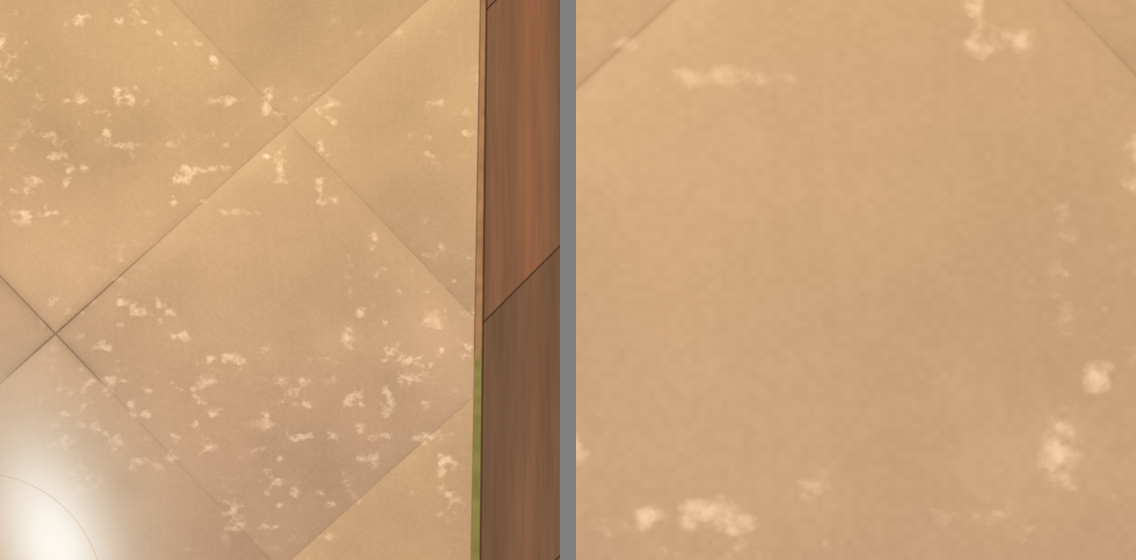
Left: the whole. Right: its middle third, enlarged.
A WebGL 2 fragment shader for this texture:

```glsl
#version 300 es
precision highp float;
uniform vec2 u_resolution;
out vec4 fragColor;

// Tile lattice: one joint crossing and the two edge vectors
const vec2 CROSSING = vec2(0.517, 0.779);
const vec2 EDGE_A = vec2(-0.418, -0.375);
const vec2 EDGE_B = vec2(0.401, -0.421);
const vec2 CLEAR_KNOT = vec2(0.099, 0.404);
const float TILE_SIZE = 0.57;
const float JOINT_WIDTH = 0.0012;

// Border on the right: x at the bottom and at the top
const vec2 TILE_END = vec2(0.841, 0.858);
const vec2 WOOD_START = vec2(0.858, 0.869);
const float TRIM_CHANGE = 0.365;
const float PLANK_SPACING = 0.553;
const float PLANK_OFFSET = -0.439;

const vec2 GLARE_CENTER = vec2(0.10, 0.02);
const vec2 ARC_CENTER = vec2(-0.04, -0.07);
const float ARC_RADIUS = 0.225;

const vec3 TILE_WARM = vec3(0.83, 0.67, 0.485);
const vec3 TILE_COOL = vec3(0.745, 0.60, 0.47);
const vec3 JOINT = vec3(0.48, 0.34, 0.24);
const vec3 HAZE = vec3(0.87, 0.81, 0.73);
const vec3 GLARE = vec3(1.0, 0.985, 0.95);
const vec3 WOOD_RED = vec3(0.54, 0.375, 0.265);
const vec3 WOOD_GREY = vec3(0.46, 0.34, 0.255);
const vec3 TRIM_TAN = vec3(0.67, 0.49, 0.33);
const vec3 TRIM_OLIVE = vec3(0.55, 0.50, 0.27);
const vec3 DARK_GAP = vec3(0.25, 0.16, 0.11);

float hash(vec2 p) {
  return fract(sin(dot(p, vec2(127.1, 311.7))) * 43758.5453);
}

float noise(vec2 p) {
  vec2 i = floor(p), f = fract(p);
  f = f * f * (3.0 - 2.0 * f);
  return mix(mix(hash(i), hash(i + vec2(1, 0)), f.x),
             mix(hash(i + vec2(0, 1)), hash(i + vec2(1, 1)), f.x), f.y);
}

float fbm(vec2 p) {
  float sum = 0.0, amp = 0.5;
  for (int i = 0; i < 6; i++) {
    sum += amp * noise(p);
    p = mat2(1.6, 1.2, -1.2, 1.6) * p + 7.3;
    amp *= 0.5;
  }
  return sum;
}

// Smooth-edged stroke around distance d
float stroke(float d, float halfWidth, float px) {
  return 1.0 - smoothstep(halfWidth - px, halfWidth + px, abs(d));
}

vec3 tileFloor(vec2 uv, float px) {
  vec2 cell = inverse(mat2(EDGE_A, EDGE_B)) * (uv - CROSSING);
  vec2 id = floor(cell);

  // Stone: cooler downwards, cloudy, with fine pale flecks
  float cool = 1.0 - smoothstep(0.12, 0.85, uv.y);
  cool *= 1.0 - 0.65 * smoothstep(0.998, 1.002, cell.y);
  float clouds = fbm(uv * 5.0 + id * 3.7) - 0.5;
  float flecks = smoothstep(0.58, 0.85, fbm(uv * vec2(42.0, 50.0)));
  flecks *= smoothstep(0.4, 0.65, noise(uv * 9.0 + 4.0));
  vec3 col = mix(TILE_WARM, TILE_COOL, cool);
  col *= 1.0 + 0.20 * clouds + 0.03 * (hash(id + 2.0) - 0.5);
  col += 0.16 * flecks + 0.022 * (noise(uv * 230.0) - 0.5);

  // Joints: crisp near one crossing, almost lost elsewhere
  vec2 joint = (cell - round(cell)) * TILE_SIZE;
  float nearest = min(abs(joint.x), abs(joint.y));
  float clarity = exp(-26.0 * dot(uv - CLEAR_KNOT, uv - CLEAR_KNOT));
  clarity *= smoothstep(0.28, 0.36, uv.y);
  float worn = 0.6 + 0.4 * noise(uv * 30.0);
  col = mix(col, JOINT, stroke(nearest, JOINT_WIDTH, px) * worn * (0.13 + 0.6 * clarity));
  col *= 1.0 - (0.02 + 0.12 * clarity) * exp(-nearest * 110.0);
  col += 0.035 * smoothstep(0.0, 0.004, joint.y) * exp(-abs(joint.y) * 45.0);

  // Light reflected at the lower left, with a faint arc
  vec2 g = uv - GLARE_CENTER;
  g.x += 0.25 * g.y;
  float haze = exp(-dot(g * vec2(5.6, 3.6), g * vec2(5.6, 3.6)));
  float core = exp(-dot(g * vec2(11.0, 6.0), g * vec2(11.0, 6.0)));
  col = mix(col, HAZE, haze * (0.8 + 0.4 * clouds));
  col = mix(col, GLARE, core * 0.95);
  float arc = stroke(length(uv - ARC_CENTER) - ARC_RADIUS, 0.001, px);
  return mix(col, TILE_COOL, 0.28 * arc);
}

vec3 woodPanel(vec2 uv, float px) {
  float plank = (uv.y - uv.x - PLANK_OFFSET) / PLANK_SPACING;
  float upper = smoothstep(-0.004, 0.004, plank);
  float grain = fbm(vec2(uv.x * 45.0, uv.y * 2.5) + floor(plank) * 5.0);
  float fine = noise(vec2(uv.x * 240.0, uv.y * 12.0));
  vec3 col = mix(WOOD_GREY, WOOD_RED, 0.2 + 0.6 * upper);
  col *= 0.83 + 0.28 * grain + 0.06 * fine;
  float streak = exp(-pow((uv.x - 0.95) * 45.0, 2.0));
  col += vec3(0.08, 0.03, 0.01) * streak * (0.4 + 0.6 * upper);
  float seam = (plank - round(plank)) * PLANK_SPACING * 0.707;
  return mix(col, DARK_GAP, 0.85 * stroke(seam, JOINT_WIDTH, px));
}

void main() {
  vec2 uv = gl_FragCoord.xy / u_resolution;
  float px = 1.0 / min(u_resolution.x, u_resolution.y);
  float tileEnd = uv.x - mix(TILE_END.x, TILE_END.y, uv.y);
  float woodStart = uv.x - mix(WOOD_START.x, WOOD_START.y, uv.y);
  float tan = smoothstep(TRIM_CHANGE - 0.02, TRIM_CHANGE + 0.02, uv.y);

  // Floor, trim strip and wood from left to right
  vec3 trim = mix(TRIM_OLIVE, TRIM_TAN, tan) * (0.92 + 0.16 * noise(uv * 60.0));
  vec3 col = mix(tileFloor(uv, px), trim, smoothstep(-px, px, tileEnd));
  col = mix(col, woodPanel(uv, px), smoothstep(-px, px, woodStart));
  col = mix(col, DARK_GAP, stroke(woodStart, 0.0018, px) * 0.7);
  col = mix(col, JOINT, stroke(tileEnd, 0.0012, px) * mix(0.3, 0.75, tan));
  fragColor = vec4(clamp(col, 0.0, 1.0), 1.0);
}
```
